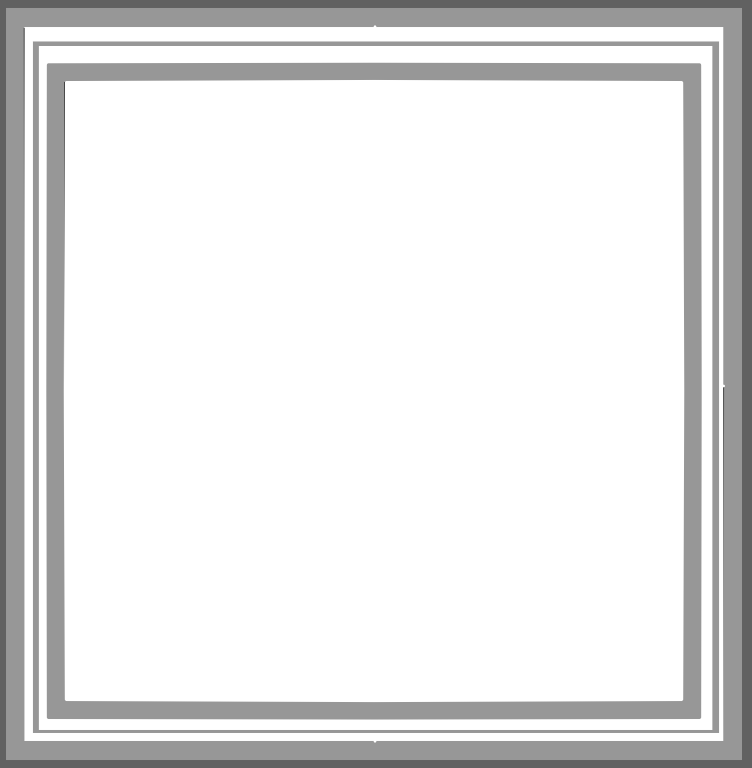
Write a Shadertoy shader that draws this background.

```glsl
// Nested square frames: grey bands of uneven width around a white panel.
// Each layer is a rounded box whose sides swell slightly at mid-length,
// painted from the outside in, with hairline shadows and tiny peaks on top.

#define WHITE vec3(1.0)
#define GREY vec3(0.592)
#define DARK vec3(0.38)
#define SHADOW vec3(0.2)
#define CORNER 0.0025
#define BOW 0.0014
#define HAIRLINE 0.0011
#define PEAK_RADIUS 0.0017

// Soft coverage of a signed distance, one pixel wide
float coverage(float d) {
    return clamp(0.5 - d * iResolution.y, 0.0, 1.0);
}

// Box given as left, bottom, right, top fractions of the canvas
float frameBox(vec2 uv, vec4 sides, float bow, float radius) {
    vec2 aspect = vec2(iResolution.x / iResolution.y, 1.0);
    vec2 center = 0.5 * (sides.xy + sides.zw);
    vec2 halfSize = 0.5 * (sides.zw - sides.xy) * aspect;
    vec2 p = abs((uv - center) * aspect);
    vec2 swell = bow * max(1.0 - p.yx / halfSize.yx, 0.0);
    vec2 q = p - halfSize - swell + radius;
    return length(max(q, 0.0)) + min(max(q.x, q.y), 0.0) - radius;
}

void paintFrame(inout vec3 color, vec2 uv, vec4 sides, float bow, float radius, vec3 tint) {
    color = mix(color, tint, coverage(frameBox(uv, sides, bow, radius)));
}

// Vertical shadow line that thins from its full end to its fading end
void paintHairline(inout vec3 color, vec2 uv, float x, float fullY, float fadeY) {
    float along = (uv.y - fullY) / (fadeY - fullY);
    float inside = step(0.0, along) * step(along, 1.0);
    float width = HAIRLINE * (1.0 - along);
    float d = abs(uv.x - x) * iResolution.x / iResolution.y - 0.5 * width;
    color = mix(color, SHADOW, inside * coverage(d) * (1.0 - along));
}

void paintPeak(inout vec3 color, vec2 uv, vec2 center) {
    vec2 offset = (uv - center) * vec2(iResolution.x / iResolution.y, 1.0);
    color = mix(color, WHITE, coverage(length(offset) - PEAK_RADIUS));
}

void mainImage(out vec4 fragColor, in vec2 fragCoord) {
    vec2 uv = fragCoord / iResolution.xy;
    vec3 color = DARK;

    // Outer band and the white gap inside it
    paintFrame(color, uv, vec4(0.0080, 0.0104, 0.9867, 0.9896), 0.0, 0.0, GREY);
    paintFrame(color, uv, vec4(0.0325, 0.0352, 0.9618, 0.9648), 0.0, 0.0, WHITE);

    // Thin line
    paintFrame(color, uv, vec4(0.0438, 0.0456, 0.9562, 0.9460), 0.0, 0.0, GREY);
    paintFrame(color, uv, vec4(0.0517, 0.0495, 0.9473, 0.9401), 0.0, 0.0, WHITE);

    // Inner band and the central panel
    paintFrame(color, uv, vec4(0.0623, 0.0638, 0.9324, 0.9176), 0.5 * BOW, CORNER, GREY);
    paintFrame(color, uv, vec4(0.0862, 0.0872, 0.9085, 0.8945), BOW, CORNER, WHITE);

    // Hairline shadows on the side edges
    paintHairline(color, uv, 0.0857, 0.893, 0.50);
    paintHairline(color, uv, 0.0321, 0.964, 0.50);
    paintHairline(color, uv, 0.9623, 0.496, 0.036);

    // Small peaks halfway along the white gap
    paintPeak(color, uv, vec2(0.4987, 0.9652));
    paintPeak(color, uv, vec2(0.4987, 0.0348));
    paintPeak(color, uv, vec2(0.9623, 0.4974));

    fragColor = vec4(color, 1.0);
}
```
